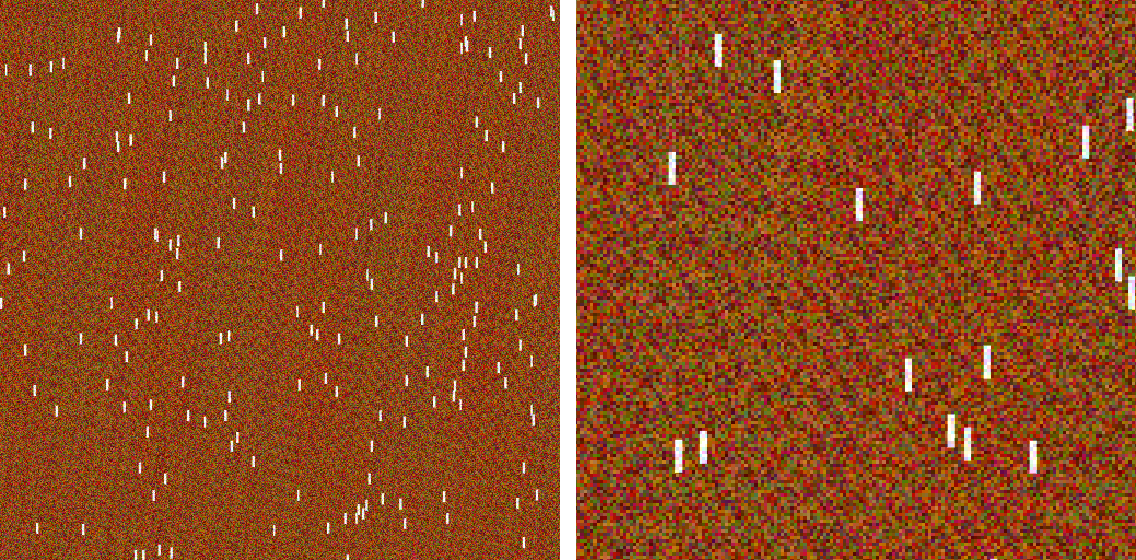
Left: the whole. Right: its middle third, enlarged.
Reproduce this texture procedurally as a Shadertoy shader.

```glsl
// Grainy rust-coloured field scattered with short upright white dashes.

#define RUST vec3(0.545, 0.27, 0.067)
#define DASH_COLOR vec3(1.0)
#define DASH_COUNT 198
#define DASH_HALF_SIZE vec2(0.0021, 0.0098)
#define GRAIN_CELLS 512.0
#define GRAIN_AMPLITUDE 0.25
#define SEED 7.31

float hash(vec2 p) {
    return fract(sin(dot(p, vec2(12.9898, 78.233))) * 43758.5453);
}

// Independent noise in each colour channel, from -1 to 1
vec3 colorGrain(vec2 cell) {
    return 2.0 * vec3(hash(cell + 0.37), hash(cell + 17.71), hash(cell + 41.13)) - 1.0;
}

float boxDistance(vec2 p, vec2 halfSize) {
    vec2 q = abs(p) - halfSize;
    return length(max(q, 0.0)) + min(max(q.x, q.y), 0.0);
}

// Antialiased coverage of all the scattered dashes
float dashes(vec2 uv, float pixel) {
    float nearest = 1.0;
    for (int i = 0; i < DASH_COUNT; i++) {
        float id = float(i);
        vec2 center = vec2(hash(vec2(id, SEED)), hash(vec2(id, SEED + 23.7)));
        nearest = min(nearest, boxDistance(uv - center, DASH_HALF_SIZE));
    }
    return clamp(0.5 - nearest / pixel, 0.0, 1.0);
}

void mainImage(out vec4 fragColor, in vec2 fragCoord) {
    vec2 uv = fragCoord / iResolution.xy;
    float pixel = 1.0 / iResolution.y;

    vec3 color = mix(RUST, DASH_COLOR, dashes(uv, pixel));

    // Grain lies over both the field and the dashes
    color += GRAIN_AMPLITUDE * colorGrain(floor(uv * GRAIN_CELLS));

    fragColor = vec4(clamp(color, 0.0, 1.0), 1.0);
}
```
